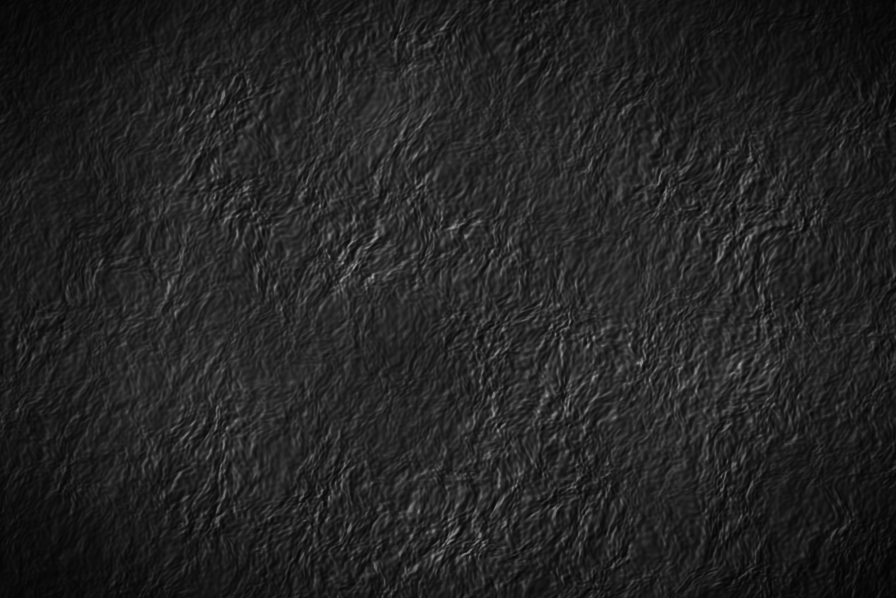
This texture is drawn by a WebGL 1 fragment shader. Its source:

```glsl
precision highp float;
// Dark, rough plaster wall under raking light from the upper left.
// A height field of fine gradient noise is shaded by its slope, then
// toned by broad clouds, faint diagonal scuffs and a vignette.

uniform vec2 u_resolution;

const vec2 ALONG = vec2(0.423, 0.906);   // direction the grain leans
const vec2 ACROSS = vec2(0.906, -0.423); // direction away from the light

float hash(vec2 cell) {
  vec3 v = fract(vec3(cell.xyx) * 0.1031);
  v += dot(v, v.yzx + 33.33);
  return fract((v.x + v.y) * v.z);
}

// Dot product of a random unit gradient with the offset from its corner
float corner(vec2 cell, vec2 offset) {
  float angle = 6.2832 * hash(cell);
  return dot(vec2(cos(angle), sin(angle)), offset);
}

// Gradient noise, about -0.7 to 0.7
float noise(vec2 p) {
  vec2 i = floor(p);
  vec2 f = fract(p);
  vec2 u = f * f * f * (f * (f * 6.0 - 15.0) + 10.0);
  vec2 x = vec2(1.0, 0.0);
  vec2 y = vec2(0.0, 1.0);
  return mix(mix(corner(i, f), corner(i + x, f - x), u.x),
             mix(corner(i + y, f - y), corner(i + 1.0, f - 1.0), u.x), u.y);
}

float clouds(vec2 p) {
  float sum = 0.0;
  float weight = 0.5;
  for (int i = 0; i < 4; i++) {
    sum += weight * noise(p);
    p = mat2(1.6, 1.2, -1.2, 1.6) * p + 7.3;
    weight *= 0.5;
  }
  return 0.5 + sum;
}

// Three sizes of leaning grain, plus raised lumps in rough areas
float height(vec2 p, float roughness) {
  p += 0.022 * vec2(noise(p * 9.0 + 3.0), noise(p * 9.0 + 57.0));
  p += 0.008 * vec2(noise(p * 25.0 + 5.0), noise(p * 25.0 + 47.0));
  vec2 grain = vec2(dot(p, ACROSS), 0.8 * dot(p, ALONG)) + 20.0;
  float fine = 0.34 * noise(grain * 36.0)
             + 0.26 * noise(grain * 72.0 + 13.0)
             + 0.17 * noise(grain * 150.0 + 31.0);
  float lumps = smoothstep(0.15, 0.55, noise(grain * 44.0 + 90.0));
  float pimples = smoothstep(0.2, 0.55, noise(grain * 75.0 + 140.0));
  return fine * mix(0.75, 1.25, roughness)
       + (0.17 * lumps + 0.12 * pimples) * roughness;
}

void main() {
  vec2 uv = gl_FragCoord.xy / u_resolution;
  vec2 p = gl_FragCoord.xy / u_resolution.y;

  // Relief: brighter where the surface faces the light
  float patches = clouds(p * 4.0 + 11.0) + 0.15 * (uv.x - uv.y);
  float roughness = smoothstep(0.34, 0.7, patches);
  vec2 stepAcross = 0.0016 * ACROSS;
  float slope = height(p + stepAcross, roughness)
              - height(p - stepAcross, roughness);
  float relief = exp(clamp(5.2 * slope, -1.8, 1.1));

  // Broad tone: vignette, clouds and scuffs
  vec2 centred = 2.0 * uv - 1.0;
  float edge = smoothstep(0.1, 2.0, dot(centred, centred));
  float tone = mix(0.163, 0.036, edge);
  tone *= 0.73 + 0.54 * clouds(p * 4.0 + 60.0);
  vec2 diagonal = vec2(0.8 * p.x + 0.6 * p.y, 0.8 * p.y - 0.6 * p.x);
  float scuff = smoothstep(0.56, 0.85, clouds(diagonal * vec2(4.0, 10.0) + 33.0));
  tone *= 1.0 + 0.25 * scuff;

  gl_FragColor = vec4(vec3(tone * relief), 1.0);
}
```
